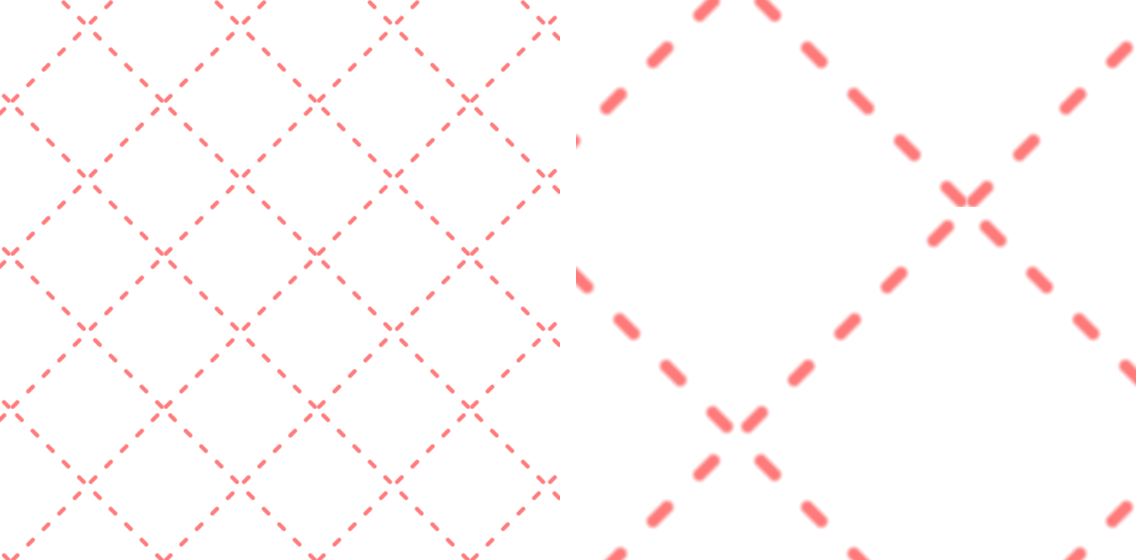
Left: the whole. Right: its middle third, enlarged.
Give the GLSL for this pattern, as a WebGL 2 fragment shader.

```glsl
#version 300 es
precision highp float;
// Diamond lattice of dashed coral diagonals on white.
// Each tile is mirrored into one half, then split into two diagonal runs of
// five round-capped dashes, drawn with a capsule distance function.

#define REPEATS 3.657              // tiles across and down the canvas
#define NODE vec2(0.0191, 0.1833)  // a crossing, measured from the top left
#define DASHES 5.0                 // dashes per run between two crossings
#define PITCH 0.1012               // vertical step between dashes, in tiles
#define FIRST_UPPER 0.0571         // first dash below a main crossing
#define FIRST_LOWER 0.0667         // first dash below a middle crossing
#define HALF_LENGTH 0.0214         // half of the dash spine
#define RADIUS 0.0133              // half of the dash width
#define SOFTNESS 0.0075            // blur of the dash edge
#define DASH_COLOR vec3(1.0, 0.48, 0.48)
#define PAPER_COLOR vec3(1.0)

uniform vec2 u_resolution;
out vec4 fragColor;

// Distance to a capsule lying along the x axis
float capsule(vec2 p, float halfLength, float radius) {
    p.x -= clamp(p.x, -halfLength, halfLength);
    return length(p) - radius;
}

// Distance to the nearest dash; p is in tiles, y pointing down
float dashedLattice(vec2 p) {
    // Mirror left and right about the crossing
    float x = abs(fract(p.x + 0.5) - 0.5);
    float y = fract(p.y);

    // Lower run leans the other way: flip it onto the same diagonal
    bool lower = y >= 0.5;
    vec2 cell = lower ? vec2(0.5 - x, y - 0.5) : vec2(x, y);
    float first = lower ? FIRST_LOWER : FIRST_UPPER;

    // Nearest dash on the diagonal
    float along = 0.5 * (cell.x + cell.y);
    float index = clamp(floor((along - first) / PITCH + 0.5), 0.0, DASHES - 1.0);
    vec2 offset = cell - (first + index * PITCH);

    // Rotate by 45 degrees into the frame of the dash
    vec2 local = vec2(offset.x + offset.y, offset.y - offset.x) * inversesqrt(2.0);
    return capsule(local, HALF_LENGTH, RADIUS);
}

void main() {
    vec2 uv = gl_FragCoord.xy / u_resolution.y;
    uv.y = 1.0 - uv.y;

    float distanceToDash = dashedLattice((uv - NODE) * REPEATS);
    float edge = max(SOFTNESS, 0.7 * REPEATS / u_resolution.y);
    float ink = 1.0 - smoothstep(-edge, edge, distanceToDash);

    fragColor = vec4(mix(PAPER_COLOR, DASH_COLOR, ink), 1.0);
}
```
